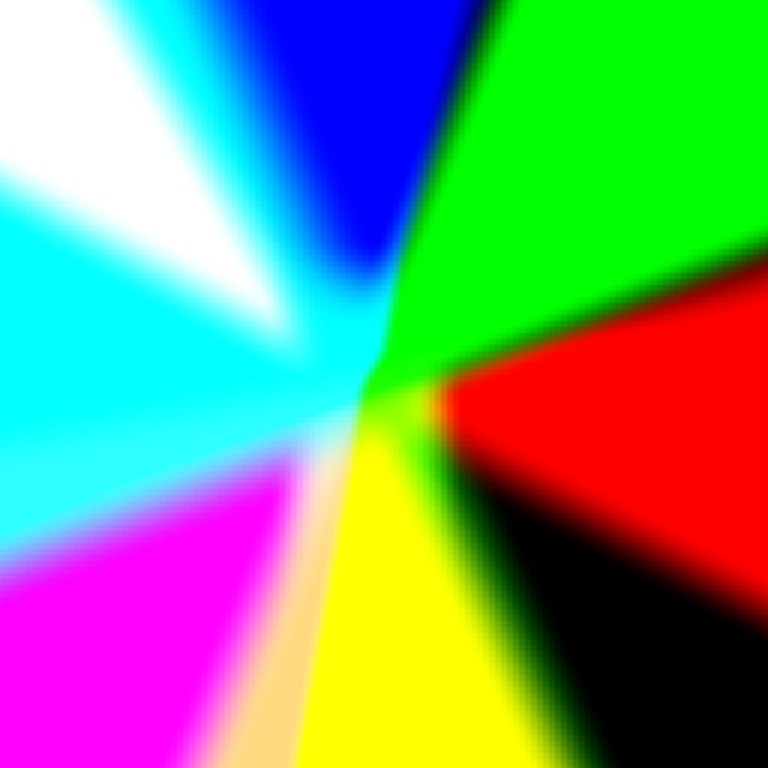
A Shadertoy shader for this background:

```glsl
const float GRID_CELLS = 128.0;

// Soft half-plane: 1 on the left of the line from a to b
float edge(vec2 p, vec2 a, vec2 b, float soft) {
    vec2 along = normalize(b - a);
    vec2 offset = p - a;
    float side = along.x * offset.y - along.y * offset.x;
    return smoothstep(-soft, soft, side);
}

// Soft wedge: overlap of two half-planes, each with its own blur
float wedge(vec2 p, vec2 a, vec2 b, float softAB, vec2 c, vec2 d, float softCD) {
    return edge(p, a, b, softAB) * edge(p, c, d, softCD);
}

// Soft step from 0 to 1 around a centre value, used to round wedge tips
float rise(float value, float centre, float soft) {
    return smoothstep(centre - soft, centre + soft, value);
}

// Gentle stair-stepping of the coordinates into small square cells
vec2 softCells(vec2 p, float cells) {
    vec2 q = p * cells;
    return (floor(q) + smoothstep(0.2, 0.8, fract(q))) / cells;
}

// Bent border between the blue side and the rest
float blueSide(vec2 p) {
    float border = 0.381 + 0.185 * p.y + 0.018 * smoothstep(0.49, 0.55, p.y)
                 + 0.115 * max(p.y - 0.667, 0.0);
    float soft = 0.012 + 0.07 * max(p.y - 0.65, 0.0);
    return 1.0 - rise(p.x, border, soft);
}

// Pale strip beside the blue border in the lower half
float paleStrip(vec2 p) {
    return wedge(p, vec2(0.42, 0.36), vec2(0.27, 0.0), 0.045,
                    vec2(1.0, 0.44), vec2(0.0, 0.44), 0.07);
}

// Red fills the lower side and the upper left wedge
float redField(vec2 p) {
    float upperLeft = wedge(p, vec2(0.0, 0.758), vec2(0.379, 0.55), 0.045,
                               vec2(0.372, 0.621), vec2(0.15, 1.0), 0.042);
    upperLeft *= 1.0 - rise(p.x, 0.39, 0.05);
    float nearSoft = mix(0.07, 0.03, smoothstep(0.45, 0.65, p.x));
    float farSoft = 0.02 + 0.03 * smoothstep(0.7, 1.0, p.x);
    float lower = wedge(p, vec2(1.0, 0.683), vec2(0.0, 0.272), nearSoft,
                           vec2(1.0, 0.65), vec2(0.0, 0.337), farSoft);
    float wash = 0.18 * edge(p, vec2(0.45, 0.5), vec2(0.0, 0.42), 0.04);
    float lowerRightGap = wedge(p, vec2(1.0, 0.204), vec2(0.574, 0.426), 0.045,
                                   vec2(0.522, 0.439), vec2(0.735, 0.0), 0.045);
    return max(upperLeft, max(lower, wash) * (1.0 - lowerRightGap));
}

// Green fills everything except three round-tipped wedges
float greenField(vec2 p, float pale) {
    float topGap = wedge(p, vec2(0.277, 1.0), vec2(0.42, 0.667), 0.07,
                            vec2(0.516, 0.667), vec2(0.653, 1.0), 0.032);
    topGap *= rise(p.y, 0.63, 0.06);
    float lowerLeftGap = wedge(p, vec2(0.379, 0.406), vec2(0.0, 0.256), 0.05,
                                  vec2(0.255, 0.0), vec2(0.392, 0.334), 0.05);
    lowerLeftGap *= 1.0 - rise(p.x, 0.395, 0.045);
    float rightGap = wedge(p, vec2(1.0, 0.683), vec2(0.574, 0.507), 0.032,
                              vec2(0.587, 0.36), vec2(0.752, 0.0), 0.06);
    rightGap *= rise(p.x, 0.57, 0.035);
    return (1.0 - topGap) * (1.0 - lowerLeftGap) * (1.0 - rightGap) * (1.0 - 0.15 * pale);
}

void mainImage(out vec4 fragColor, in vec2 fragCoord) {
    vec2 p = softCells(fragCoord / iResolution.xy, GRID_CELLS);
    float blue = blueSide(p);
    float pale = paleStrip(p) * blue;
    vec3 color = vec3(redField(p), greenField(p, pale), blue * (1.0 - 0.5 * pale));
    fragColor = vec4(color, 1.0);
}
```
